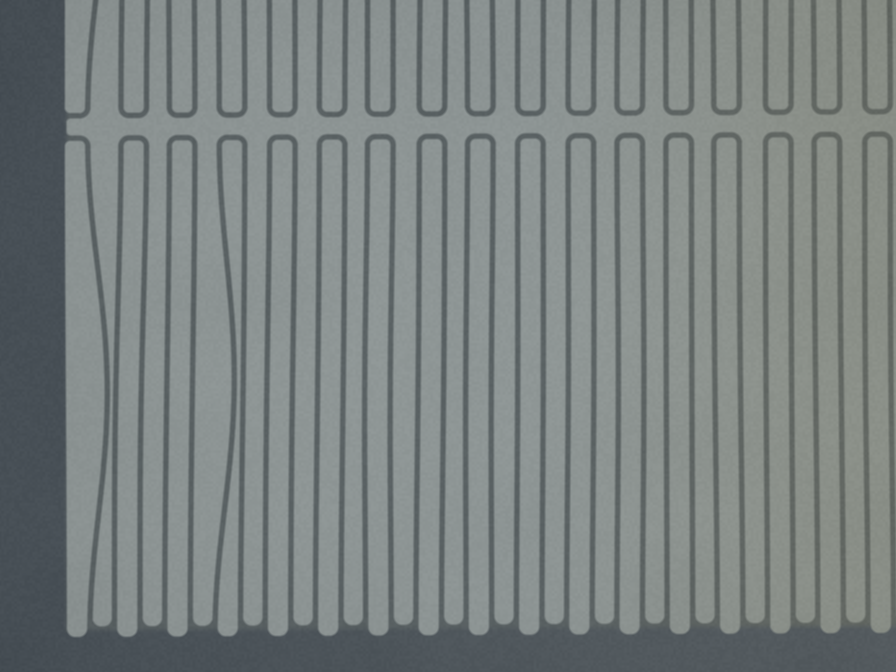
This pattern is drawn by a Shadertoy shader. Its source:

```glsl
// Interdigitated comb electrodes with leaning and bowed fingers, seen through a microscope.
#define PITCH 0.07476      // distance between free fingers, in canvas heights
#define FIRST 0.1146       // centre of the first free finger
#define HALF_WIDTH 0.0150  // half width of a free finger
#define GAP 0.0080         // width of the dark groove
#define FREE_BOTTOM 0.052
#define COMB_BOTTOM 0.0677
#define BUS_Y 0.811        // centre of the horizontal bus
#define BUS_CLEAR 0.0207   // from bus centre to the free finger ends
#define LENGTH 0.738       // length of a free finger
#define BOW 0.0275         // sag of the collapsed edges
#define LEAN 0.0045        // random sideways lean
#define SOFT 0.0024        // optical blur

float hash(vec2 p) {
    vec3 q = fract(vec3(p.xyx) * 0.1031);
    q += dot(q, q.yzx + 33.33);
    return fract((q.x + q.y) * q.z);
}

float valueNoise(vec2 p) {
    vec2 cell = floor(p), f = fract(p);
    f = f * f * (3.0 - 2.0 * f);
    return mix(mix(hash(cell), hash(cell + vec2(1, 0)), f.x),
               mix(hash(cell + vec2(0, 1)), hash(cell + vec2(1, 1)), f.x), f.y);
}

float fill(float d) {
    float w = max(SOFT, 0.8 / iResolution.y);
    return 1.0 - smoothstep(-w, w, d);
}

// Intersection of two shapes with a rounded corner
float roundIntersect(float a, float b, float r) {
    return min(max(a, b), -r) + length(max(vec2(a, b) + r, 0.0));
}

float roundedBox(vec2 p, vec2 halfSize, float r) {
    vec2 q = abs(p) - halfSize + r;
    return length(max(q, 0.0)) + min(max(q.x, q.y), 0.0) - r;
}

// Distance to one free finger, above or below the bus
float freeFinger(vec2 p, float id, bool upper) {
    float low = upper ? BUS_Y + BUS_CLEAR : FREE_BOTTOM;
    float high = upper ? low + LENGTH : BUS_Y - BUS_CLEAR;
    float t = clamp((p.y - low) / (high - low), 0.0, 1.0);
    float sag = pow(sin(3.14159 * t), 2.0);
    float row = upper ? 1.0 : 0.0;

    // Lean toward the bus and slight bending
    float lean = 0.003 + 0.0045 * cos(2.6 * id * PITCH)
               + LEAN * (2.0 * hash(vec2(id, 7.0)) - 1.0);
    lean = id < 0.5 ? -0.003 : lean - 0.001;
    float bend = id < 0.5 ? 0.0 : 0.006 * (hash(vec2(id, 19.0 + row)) - 0.5);
    float x = FIRST + id * PITCH + lean * smoothstep(0.05, 0.8, p.y) + bend * sag;

    // Two fingers have one edge pulled sideways
    float left = x - HALF_WIDTH, right = x + HALF_WIDTH;
    if (id == 0.0) right += BOW * sag;
    if (id == 3.0 && !upper) left += 0.9 * BOW * sag;

    vec2 halfSize = vec2(0.5 * (right - left), 0.5 * (high - low));
    float r = min(p.y < 0.4 ? 0.0125 : 0.008, halfSize.x);
    return roundedBox(p - vec2(0.5 * (left + right), 0.5 * (low + high)), halfSize, r);
}

void mainImage(out vec4 fragColor, in vec2 fragCoord) {
    vec2 uv = fragCoord / iResolution.xy;
    vec2 p = fragCoord / iResolution.y;
    p.y -= 0.005 * (p.x - 0.1);

    // Nearest free finger
    float base = floor((p.x - FIRST) / PITCH + 0.5);
    float free = 1.0;
    for (int j = -1; j <= 1; j++) {
        float id = base + float(j);
        if (id >= 0.0) free = min(free, freeFinger(p, id, p.y > BUS_Y));
    }

    // Fingers joined to the bus fill what the grooves leave over
    float comb = roundIntersect(COMB_BOTTOM - p.y, GAP - free, 0.0125);
    comb = roundIntersect(comb, 0.099 - p.x, 0.007);
    float metalMask = max(fill(free), fill(comb));

    // Uneven lighting: cool at the left, warm at the right
    float warm = smoothstep(0.55, 1.0, uv.x);
    vec3 metal = mix(vec3(0.548, 0.578, 0.576), vec3(0.542, 0.562, 0.532), warm);
    vec3 groove = mix(vec3(0.345, 0.375, 0.382), vec3(0.385, 0.405, 0.385), warm);
    vec3 substrate = mix(vec3(0.280, 0.312, 0.338), vec3(0.335, 0.362, 0.378), uv.x);
    float inside = smoothstep(-0.004, 0.008, min(p.x - 0.097, p.y - 0.06));
    vec3 color = mix(mix(substrate, groove, inside), metal, metalMask);

    // Vignette, faint mottling and sensor grain
    vec2 c = uv - vec2(0.55, 0.5);
    color *= 1.02 - 0.11 * dot(c, c);
    color += 0.012 * (valueNoise(p * 9.0) - 0.5);
    color += 0.022 * (valueNoise(p * 260.0) - 0.5);
    fragColor = vec4(color, 1.0);
}
```
